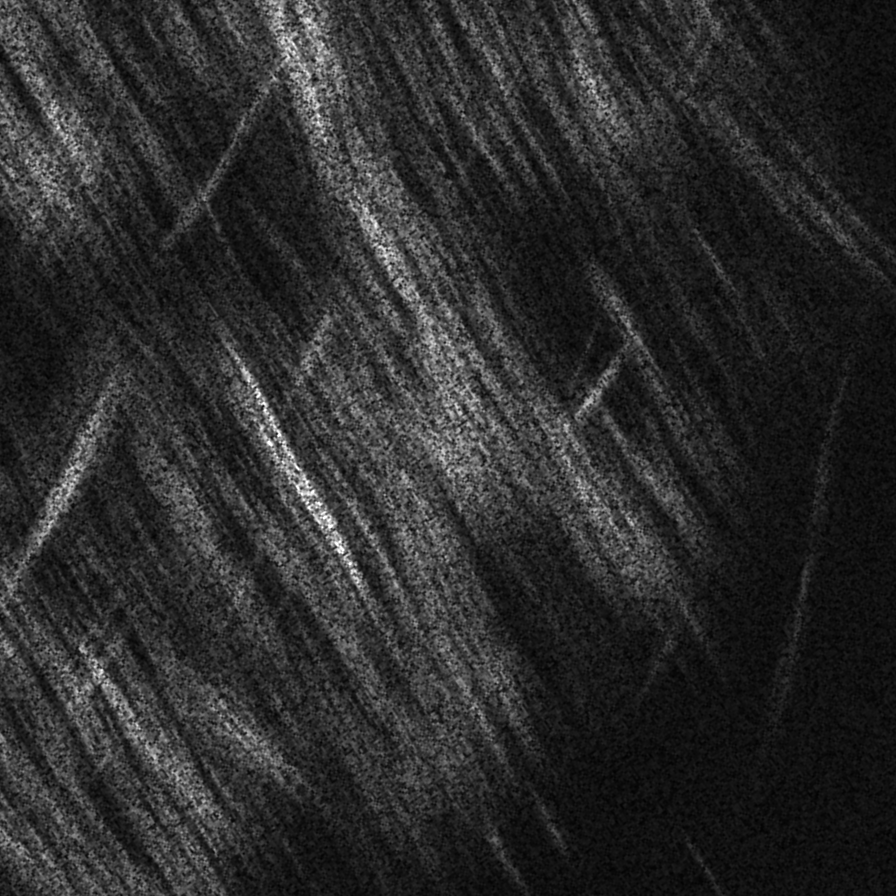
A Shadertoy shader for this texture:

```glsl
// Grey fibrous tissue under a noisy scan: frayed bundles slant down to the right,
// others cross them, over a dim streaked haze. Each bundle is a soft segment
// filled with stretched noise; speckle then scales with the light.

const float BASE_LIGHT = 0.062;
const float HAZE_LIGHT = 0.165;
const int STRAND_COUNT = 56;

float hash(vec2 p) {
    vec3 q = fract(p.xyx * vec3(0.1031, 0.1030, 0.0973));
    q += dot(q, q.yzx + 33.33);
    return fract((q.x + q.y) * q.z);
}

float valueNoise(vec2 p) {
    vec2 cell = floor(p);
    vec2 f = fract(p);
    f = f * f * (3.0 - 2.0 * f);
    float low = mix(hash(cell), hash(cell + vec2(1.0, 0.0)), f.x);
    float high = mix(hash(cell + vec2(0.0, 1.0)), hash(cell + 1.0), f.x);
    return mix(low, high, f.y);
}

vec2 rotate(vec2 p, float angle) {
    float c = cos(angle), s = sin(angle);
    return vec2(c * p.x + s * p.y, c * p.y - s * p.x);
}

// Layered sines bend the straight fibres slightly
vec2 bend(vec2 p) {
    float x = sin(9.0 * p.y + 3.0 * p.x) + 0.5 * sin(23.0 * p.y - 11.0 * p.x);
    float y = sin(8.0 * p.x + 2.0) + 0.5 * sin(19.0 * p.x + 13.0 * p.y);
    return p + 0.005 * vec2(x, y);
}

// Fine streaks along q.x, averaging about one
float fibres(vec2 q) {
    float coarse = valueNoise(q * vec2(7.0, 85.0));
    float fine = valueNoise(q * vec2(17.0, 200.0) + 31.7);
    return 0.2 + 1.8 * smoothstep(0.15, 0.9, 0.55 * coarse + 0.45 * fine);
}

// Soft streaked segment from a to b with frayed, tapered ends
float bundle(vec2 p, vec2 a, vec2 b, float width, float light) {
    float len = distance(a, b);
    vec2 dir = (b - a) / len;
    vec2 rel = p - a;
    float along = dot(rel, dir);
    float across = dir.x * rel.y - dir.y * rel.x;
    if (abs(across) > 2.8 * width) return 0.0;
    float fray = valueNoise(vec2(across * 90.0, a.x * 50.0)) - 0.5;
    float t = along / len + 0.3 * fray;
    float taper = smoothstep(0.0, 0.4, t) * (1.0 - smoothstep(0.5, 1.0, t));
    float profile = exp(-across * across / (width * width));
    return light * taper * profile * fibres(vec2(along, across) + 5.0 * a);
}

float broadBundles(vec2 p) {
    float sum = bundle(p, vec2(0.29, 1.10), vec2(0.45, 0.64), 0.040, 0.24);
    sum += bundle(p, vec2(0.38, 0.80), vec2(0.60, 0.40), 0.038, 0.17);
    sum += bundle(p, vec2(0.53, 0.68), vec2(0.80, 0.23), 0.042, 0.15);
    sum += bundle(p, vec2(0.36, 0.62), vec2(0.62, 0.16), 0.090, 0.08);
    sum += bundle(p, vec2(0.74, 0.98), vec2(1.06, 0.60), 0.040, 0.11);
    sum += bundle(p, vec2(0.16, 0.31), vec2(0.36, 0.08), 0.032, 0.17);
    sum += bundle(p, vec2(0.15, 0.94), vec2(0.02, 0.70), 0.045, 0.14);
    sum += bundle(p, vec2(0.16, 0.66), vec2(0.03, 0.40), 0.035, 0.16);
    return sum;
}

float brightRidges(vec2 p) {
    float sum = bundle(p, vec2(0.20, 0.69), vec2(0.45, 0.25), 0.013, 0.36);
    sum += bundle(p, vec2(0.16, 0.65), vec2(-0.01, 0.30), 0.011, 0.19);
    sum += bundle(p, vec2(0.35, 0.99), vec2(0.18, 0.68), 0.007, 0.19);
    sum += bundle(p, vec2(0.40, 0.71), vec2(0.31, 0.53), 0.012, 0.13);
    sum += bundle(p, vec2(0.02, 0.37), vec2(0.35, -0.06), 0.010, 0.18);
    sum += bundle(p, vec2(0.60, 0.48), vec2(0.72, 0.64), 0.009, 0.20);
    sum += bundle(p, vec2(0.64, 0.74), vec2(0.80, 0.48), 0.013, 0.14);
    sum += bundle(p, vec2(0.97, 0.68), vec2(0.82, 0.02), 0.009, 0.08);
    sum += bundle(p, vec2(-0.03, 0.13), vec2(0.12, -0.05), 0.020, 0.18);
    return sum;
}

// Thin strands: most follow the main slant, every fourth one crosses it
float scatteredStrands(vec2 p) {
    float sum = 0.0;
    for (int i = 0; i < STRAND_COUNT; i++) {
        float id = float(i);
        vec2 centre = vec2(hash(vec2(id, 1.7)) * 0.85, hash(vec2(id, 8.3)));
        float slant = (i % 4 == 0 ? 1.04 : -1.04) + 0.2 * (hash(vec2(id, 4.1)) - 0.5);
        float reach = mix(0.05, 0.14, hash(vec2(id, 6.9)));
        vec2 arm = reach * vec2(cos(slant), sin(slant));
        float width = mix(0.003, 0.008, hash(vec2(id, 2.4)));
        sum += bundle(p, centre - arm, centre + arm, width, 0.085);
    }
    return sum;
}

// Dim patchy fibres that die away to the right and lower right
float haze(vec2 p) {
    vec2 q = rotate(p, -1.04);
    float patches = smoothstep(0.15, 0.85, valueNoise(q * vec2(4.0, 9.0) + 12.0));
    float fade = smoothstep(-0.12, 0.25, p.y - 1.1 * p.x + 0.5);
    fade *= 1.0 - smoothstep(0.7, 1.0, p.x);
    return fade * (0.15 + 0.85 * patches) * fibres(q + 3.0);
}

float speckle(vec2 p) {
    float fine = valueNoise(rotate(p, 0.6) * 410.0 + 700.0) - 0.5;
    float soft = valueNoise(rotate(p, 1.1) * 290.0 + 900.0) - 0.5;
    return 1.0 + 1.15 * fine + 0.8 * soft;
}

void mainImage(out vec4 fragColor, in vec2 fragCoord) {
    vec2 uv = fragCoord / iResolution.xy;
    vec2 p = bend(uv);
    float light = BASE_LIGHT + HAZE_LIGHT * haze(p);
    light += broadBundles(p) + brightRidges(p) + scatteredStrands(p);
    light *= speckle(uv);
    fragColor = vec4(vec3(clamp(light, 0.0, 1.0)), 1.0);
}
```
